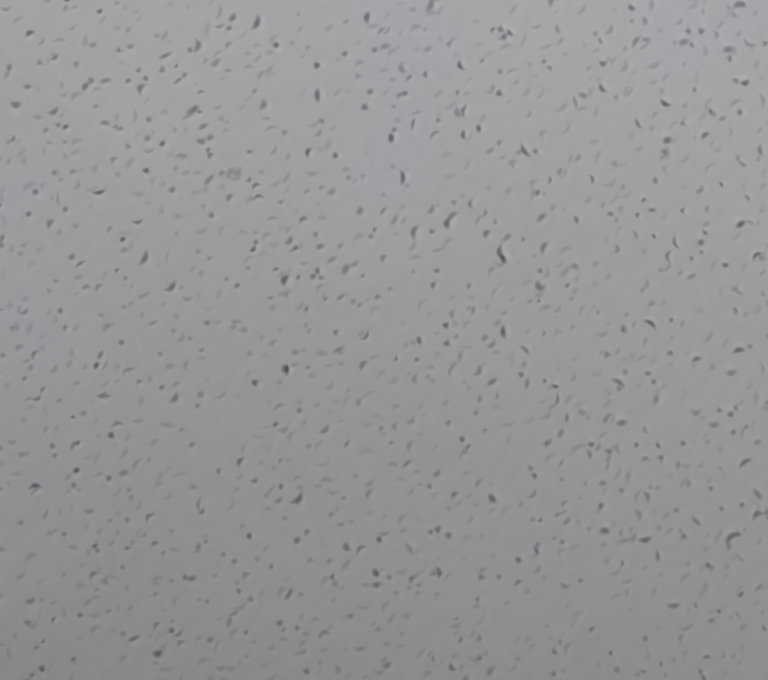
This texture is drawn by a WebGL 1 fragment shader. Its source:

```glsl
precision highp float;
// Pale grey speckled sheet: soft slanted dark flecks over a gentle light falloff.
uniform vec2 u_resolution;

const vec3 SHADE_GREY = vec3(0.533, 0.530, 0.535);
const vec3 LIGHT_GREY = vec3(0.648, 0.650, 0.660);
const vec3 FLECK_TINT = vec3(1.0, 0.99, 0.95);

float hash(vec2 cell, float seed) {
  return fract(sin(dot(cell, vec2(127.1, 311.7)) + seed * 74.7) * 43758.5453);
}

mat2 rotation(float angle) {
  float c = cos(angle), s = sin(angle);
  return mat2(c, -s, s, c);
}

// Layered sines with a drifting phase, roughly -1 to 1
float waves(vec2 p, float scale) {
  float sum = 0.0, weight = 0.5;
  for (int i = 0; i < 4; i++) {
    p = rotation(1.1) * p + 0.37;
    sum += weight * sin(p.x * scale + 1.7 * sin(p.y * scale * 0.8));
    scale *= 1.7;
    weight *= 0.6;
  }
  return sum;
}

// Flecks lie flatter in the centre and steeper toward the sides
float grainAngle(vec2 p) {
  float side = p.x - 0.53;
  return 0.48 + 2.1 * side * side + 0.12 * waves(p, 5.0);
}

// Soft bent ellipse: dark core minus a faint raised rim below it
float fleck(vec2 offset, float angle, vec2 radii, float bend) {
  vec2 q = rotation(angle) * offset;
  q.y += bend * (q.x * q.x / radii.x - 0.3 * radii.x);
  float core = 1.0 - smoothstep(0.2, 1.35, length(q / radii));
  float rim = 1.0 - smoothstep(0.3, 1.6, length((q + vec2(0.0, 1.7 * radii.y)) / radii));
  return core - 0.13 * rim;
}

// Cellular scatter: at most one fleck in each jittered cell
float fleckLayer(vec2 p, float cells, float fill, vec2 size, float seed) {
  vec2 home = floor(p * cells);
  float total = 0.0;
  for (int j = -1; j <= 1; j++) {
    for (int i = -1; i <= 1; i++) {
      vec2 cell = home + vec2(float(i), float(j));
      vec2 jitter = vec2(hash(cell, seed), hash(cell, seed + 1.0));
      vec2 center = (cell + jitter) / cells;
      float chance = fill * (1.0 + 0.65 * waves(center, 13.0));
      float present = step(hash(cell, seed + 2.0), chance);
      float spread = mix(1.9, 1.1, smoothstep(0.1, 0.6, center.x));
      float angle = grainAngle(center) + spread * (hash(cell, seed + 3.0) - 0.5);
      float growth = hash(cell, seed + 4.0);
      vec2 radii = size * vec2(mix(0.6, 1.45, growth * growth),
                               mix(0.75, 1.25, hash(cell, seed + 5.0)));
      float strength = mix(0.35, 1.0, hash(cell, seed + 6.0));
      float bend = hash(cell, seed + 7.0) - 0.5;
      total += present * strength * fleck(p - center, angle, radii, bend);
    }
  }
  return total;
}

// Light fades from the top right down to the lower left
vec3 sheetColor(vec2 p) {
  float light = 0.04 + 1.2 * p.y - 0.27 * p.y * p.y;
  light += 0.13 * (p.x - 0.56) + 0.05 * waves(p, 4.0);
  vec3 color = mix(SHADE_GREY, LIGHT_GREY, light);
  return color + vec3(0.004, -0.002, 0.005) * waves(p + 2.3, 7.0);
}

// Faint streaky relief following the grain
float relief(vec2 p) {
  vec2 q = rotation(0.55) * p;
  return waves(q * vec2(0.6, 1.0) + 0.03 * waves(p, 17.0), 130.0);
}

void main() {
  vec2 p = gl_FragCoord.xy / u_resolution.y;
  float faint = fleckLayer(p, 38.0, 0.55, vec2(0.0085, 0.0040), 11.0);
  float medium = fleckLayer(p + 0.31, 31.0, 0.50, vec2(0.0073, 0.0041), 29.0);
  float bold = fleckLayer(p + 0.67, 22.0, 0.38, vec2(0.0083, 0.0046), 53.0);
  float fade = mix(0.75, 1.0, smoothstep(0.0, 0.8, p.y));
  float dark = fade * (0.07 * faint + 0.16 * medium + 0.23 * bold);
  vec3 color = sheetColor(p) + 0.006 * relief(p);
  color -= FLECK_TINT * min(dark, 0.27);
  gl_FragColor = vec4(color, 1.0);
}
```
